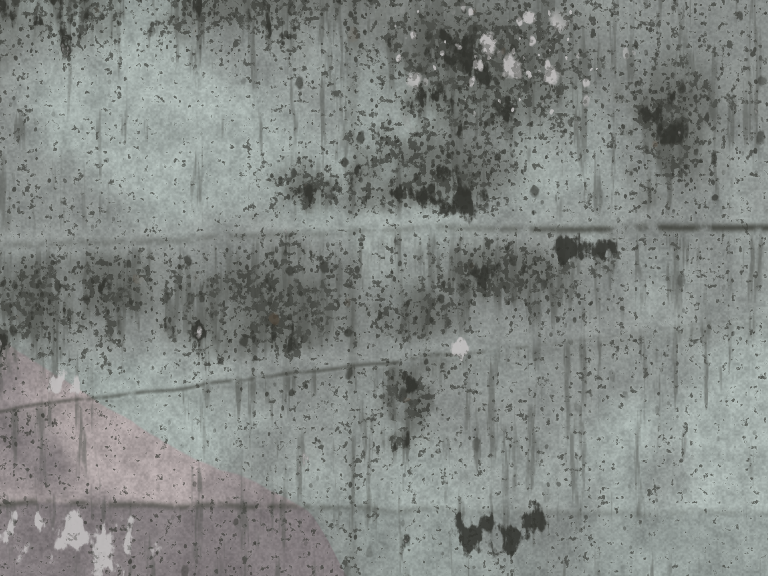
This texture is drawn by a Shadertoy shader. Its source:

```glsl
const vec3 PALE = vec3(0.65, 0.69, 0.675);
const vec3 DULL = vec3(0.56, 0.58, 0.57);
const vec3 PINK = vec3(0.69, 0.65, 0.65);
const vec3 PLUM = vec3(0.50, 0.475, 0.485);
const vec3 GRIME = vec3(0.36, 0.37, 0.35);
const vec3 MOULD = vec3(0.21, 0.215, 0.195);
const vec3 CHALK = vec3(0.77, 0.76, 0.76);
const vec3 RUST = vec3(0.42, 0.33, 0.25);

// Centre and radii
const vec4 STAINS[11] = vec4[11](
    vec4(0.76, 0.70, 0.15, 0.08), vec4(0.83, 0.88, 0.17, 0.13),
    vec4(0.53, 0.66, 0.07, 0.06), vec4(0.49, 0.48, 0.12, 0.09),
    vec4(0.73, 0.45, 0.08, 0.07), vec4(0.88, 0.54, 0.12, 0.05),
    vec4(0.22, 0.52, 0.07, 0.06), vec4(1.18, 0.79, 0.07, 0.11),
    vec4(0.06, 0.49, 0.07, 0.08), vec4(0.25, 1.02, 0.35, 0.08),
    vec4(0.72, 0.31, 0.04, 0.08));
const vec4 CRUSTS[4] = vec4[4](
    vec4(0.87, 0.075, 0.13, 0.045), vec4(1.0, 0.565, 0.08, 0.024),
    vec4(0.71, 0.32, 0.02, 0.06), vec4(0.83, 0.645, 0.13, 0.03));
const vec4 BARE[3] = vec4[3](
    vec4(0.14, 0.07, 0.13, 0.06), vec4(0.11, 0.335, 0.05, 0.035),
    vec4(0.80, 0.395, 0.03, 0.02));

float hash(vec2 p) {
    vec3 q = fract(p.xyx * 0.1031);
    q += dot(q, q.yzx + 33.33);
    return fract((q.x + q.y) * q.z);
}

float noise(vec2 p) {
    vec2 i = floor(p), f = fract(p);
    f = f * f * (3.0 - 2.0 * f);
    return mix(mix(hash(i), hash(i + vec2(1, 0)), f.x),
               mix(hash(i + vec2(0, 1)), hash(i + vec2(1, 1)), f.x), f.y);
}

float fbm(vec2 p) {
    float sum = 0.0, amp = 0.516;
    for (int i = 0; i < 5; i++) {
        sum += amp * noise(p);
        p = mat2(1.6, 1.2, -1.2, 1.6) * p + 17.3;
        amp *= 0.5;
    }
    return sum;
}

// Layered noise drawn out vertically
float runs(vec2 p) {
    return 0.5 * noise(p) + 0.3 * noise(p * 2.0 + 8.0) + 0.2 * noise(p * 4.5);
}

float blob(vec2 p, vec4 shape) {
    vec2 d = (p - shape.xy) / shape.zw;
    return exp(-dot(d, d));
}

// Ragged scattered spots; amount sets how many cells are filled
float spots(vec2 p, vec2 scale, float amount) {
    vec2 q = p * scale + 0.5 * vec2(fbm(p * 60.0), fbm(p * 60.0 + 9.0));
    float cover = 0.0;
    for (int k = 0; k < 9; k++) {
        vec2 id = floor(q) + vec2(k % 3 - 1, k / 3 - 1);
        vec2 centre = id + 0.2 + 0.6 * vec2(hash(id), hash(id + 31.7));
        float size = hash(id + 71.3);
        float radius = mix(0.12, 0.48, size * size);
        float present = smoothstep(0.0, 0.12, amount - hash(id + 113.1));
        cover = max(cover, present * smoothstep(radius, radius * 0.55, length(q - centre)));
    }
    return cover;
}

// Dirt running down below a ledge
float runoff(float drop, float reach) {
    return smoothstep(0.0, 0.012, drop) * exp(-max(drop, 0.0) / reach);
}

float crease(float drop, float width) {
    return exp(-drop * drop / (width * width));
}

void mainImage(out vec4 fragColor, in vec2 fragCoord) {
    vec2 p = fragCoord / iResolution.y;
    float cloud = fbm(p * 4.0), rough = fbm(p * 17.0 + 5.0) - 0.5;
    float ragged = fbm(p * vec2(44, 30) + 21.0) - 0.5;
    float grain = fbm(p * 125.0 + 40.0) - 0.5, fine = noise(p * 290.0) - 0.5;
    float streak = runs(p * vec2(75, 9) + 3.0);
    vec2 warped = p + 0.1 * (cloud - 0.5) + 0.07 * rough + vec2(0.08 * ragged, 0.06 * streak - 0.03);

    // Drop below each ledge
    float wave = 0.008 * noise(p * vec2(16, 1)) - 0.004 - p.y;
    float upper = mix(0.575, 0.604, smoothstep(0.0, 0.9, p.x)) + wave;
    float middle = 0.288 + 0.122 * p.x + wave;
    float lower = 0.127 - 0.016 * p.x + wave;

    // Stain density
    float stain = 0.0, crust = 0.0, bare = 0.0;
    for (int i = 0; i < 11; i++) stain = max(stain, blob(warped, STAINS[i]));
    for (int i = 0; i < 4; i++) crust = max(crust, blob(p, CRUSTS[i]));
    for (int i = 0; i < 3; i++) bare = max(bare, blob(p, BARE[i]));
    float open = 1.0 - max(crease(upper + 0.008, 0.022), 0.7 * crease(middle + 0.018, 0.022));
    float ambient = 0.12 * smoothstep(0.55, 1.0, p.y) + 0.7 * (cloud - 0.45);
    ambient += (0.3 * runoff(upper, 0.08) + 0.22 * runoff(middle, 0.05)) * smoothstep(0.35, 0.7, streak);
    float joint = crease(p.x - 0.613 - 0.02 * rough, 0.012);
    float dirt = clamp((stain + ambient) * open + 0.3 * joint, 0.0, 1.0);

    // Paint layers
    vec3 col = mix(PALE, DULL, smoothstep(0.38, 0.72, cloud + 0.12 * p.y - 0.06));
    float pinkTop = 0.41 - 0.62 * p.x + 0.035 * smoothstep(0.3, 0.5, p.x)
                  - 0.09 * smoothstep(0.53, 0.63, p.x) + 0.012 * rough;
    float pink = smoothstep(-0.003, 0.003, pinkTop - p.y);
    float base = smoothstep(-0.004, 0.006, lower);
    col *= 1.0 - 0.08 * base;
    col = mix(col, mix(PINK, PLUM, max(base * 0.9, smoothstep(0.5, 0.8, cloud))), pink);
    col *= 0.99 + 0.2 * (rough + ragged) + 0.22 * grain + 0.12 * fine;

    // Grime film, speckle and vertical streaks
    float film = smoothstep(0.12, 1.0, dirt + 0.5 * (rough + ragged));
    col = mix(col, GRIME, 0.68 * film);
    float speckle = smoothstep(0.16, 0.34, grain + 0.24 * dirt + 0.14 * fine + 0.2 * ragged);
    col = mix(col, MOULD, 0.68 * speckle);
    float drip = smoothstep(0.62, 0.86, streak + 0.16 * dirt + 0.2 * grain + 0.25 * cloud - 0.12);
    col = mix(col, GRIME * 0.9, 0.5 * drip * open);

    // Ledge shadows
    float right = smoothstep(0.75, 1.1, p.x);
    float shade = crease(upper, 0.007) * mix(0.28, 0.85, right);
    shade = max(shade, crease(middle, 0.004) * mix(0.55, 0.12, right));
    shade = max(shade, crease(lower, 0.006) * mix(0.6, 0.2, smoothstep(0.4, 0.8, p.x)));
    shade = max(shade * smoothstep(-0.3, 0.05, ragged), 0.2 * runoff(middle, 0.018));
    col = mix(col, MOULD * 1.2, shade);

    // Mould spots and ragged black crust
    float many = 0.02 + 0.42 * dirt;
    float mould = max(spots(p, vec2(50, 32), many * open),
                      spots(p + 3.7, vec2(105, 76), many + 0.03));
    col = mix(col, MOULD, 0.72 * mould);
    float flaky = 0.4 + 0.5 * ragged + 0.3 * rough + 0.2 * streak;
    crust = max(crust, 0.65 * stain * open);
    col = mix(col, MOULD * 0.92, 0.85 * smoothstep(0.72, 0.8, 0.32 * crust + flaky));

    // Flaked chalk and rust
    float zone = 0.52 * blob(p, vec4(0.86, 0.92, 0.18, 0.12)) - 0.03;
    float flakes = max(spots(p + 8.3, vec2(24, 19), zone), spots(p + 5.1, vec2(60, 38), zone));
    flakes = max(flakes, smoothstep(0.72, 0.79, 0.3 * bare + flaky));
    col = mix(col, CHALK, 0.85 * flakes * (1.0 - 0.4 * speckle));
    col = mix(col, RUST, 0.5 * spots(p + 1.9, vec2(38, 30), 0.07 * dirt));
    fragColor = vec4(col, 1.0);
}
```
